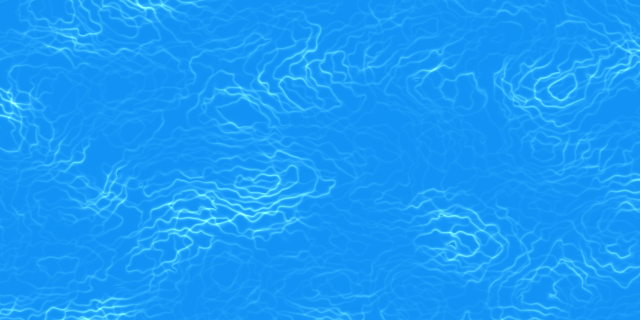
Give the GLSL for this texture, as a Shadertoy shader.

```glsl
// Sunlit pool water: a net of thin, wobbly light lines over flat blue.
// Each layer draws level lines of a broad swell, bent by its own fine ripple;
// layers that share a swell twist around each other like strands of a rope.

#define LAYERS 4
#define SWELL_SCALE vec2(3.0, 4.9)
#define RINGS 3.9
#define RIPPLE_SCALE vec2(25.0, 29.0)
#define RIPPLE_SIZE 0.026
#define LINE_WIDTH 0.0038
#define FAINT 0.08
#define BRIGHT 0.85
#define WATER vec3(0.066, 0.573, 0.957)
#define GLINT vec3(0.40, 0.89, 1.00)

vec2 hashDirection(vec2 cell) {
    vec3 h = fract(cell.xyx * vec3(0.1031, 0.1030, 0.0973));
    h += dot(h, h.yzx + 33.33);
    float angle = 6.2832 * fract((h.x + h.y) * h.z);
    return vec2(cos(angle), sin(angle));
}

// Gradient noise, about -0.7 to 0.7
float noise(vec2 p) {
    vec2 cell = floor(p), f = p - cell;
    vec2 u = f * f * f * (f * (f * 6.0 - 15.0) + 10.0);
    vec2 e = vec2(1.0, 0.0);
    float a = dot(hashDirection(cell), f);
    float b = dot(hashDirection(cell + e.xy), f - e.xy);
    float c = dot(hashDirection(cell + e.yx), f - e.yx);
    float d = dot(hashDirection(cell + e.xx), f - e.xx);
    return mix(mix(a, b, u.x), mix(c, d, u.x), u.y);
}

// Rippled swell; pairs of layers share the broad shape
float swell(vec2 p, float layer) {
    vec2 q = p * RIPPLE_SCALE + 37.0 * layer;
    vec2 ripple = vec2(noise(q + 5.3), noise(q + 71.7));
    float family = floor(layer * 0.5);
    vec2 broad = (p + RIPPLE_SIZE * ripple) * SWELL_SCALE;
    return RINGS * noise(broad + 23.4 * family + 11.0) + 0.37 * layer;
}

// Light of one layer: distance to its nearest level line, unevenly lit
float lightLines(vec2 p, float layer, float sunlight) {
    const float STEP = 0.0012;
    float h = swell(p, layer);
    vec2 slope = vec2(swell(p + vec2(STEP, 0.0), layer),
                      swell(p + vec2(0.0, STEP), layer)) - h;
    float steepness = max(length(slope) / STEP, 0.001);
    float dist = abs(fract(h) - 0.5) / steepness;

    float width = max(LINE_WIDTH, 0.8 / iResolution.y);
    float profile = pow(1.0 + dist * dist / (width * width), -1.4);

    float family = floor(layer * 0.5);
    float patches = 0.65 * sunlight
                  + 0.65 * noise(p * vec2(2.7, 4.6) + 13.7 * family + 60.0)
                  + 0.4 * noise(p * vec2(9.0, 12.0) + 9.1 * layer);
    float lit = smoothstep(-0.3, 0.6, patches);
    float level = abs(slope.y) / (steepness * STEP);
    return profile * (FAINT + BRIGHT * lit * lit) * mix(0.65, 1.15, level);
}

void mainImage(out vec4 fragColor, in vec2 fragCoord) {
    vec2 p = fragCoord / iResolution.y;

    // Broad brightness shared by all layers
    float sunlight = noise(p * vec2(2.3, 3.7) + 31.6);
    float light = 0.0;
    for (int i = 0; i < LAYERS; i++) {
        light += lightLines(p, float(i), sunlight);
    }

    // Blue fills up before red and green do
    vec3 color = WATER + light * (GLINT - WATER);
    color.b = mix(1.0, WATER.b, exp(-4.0 * light));
    fragColor = vec4(min(color, 1.0), 1.0);
}
```
